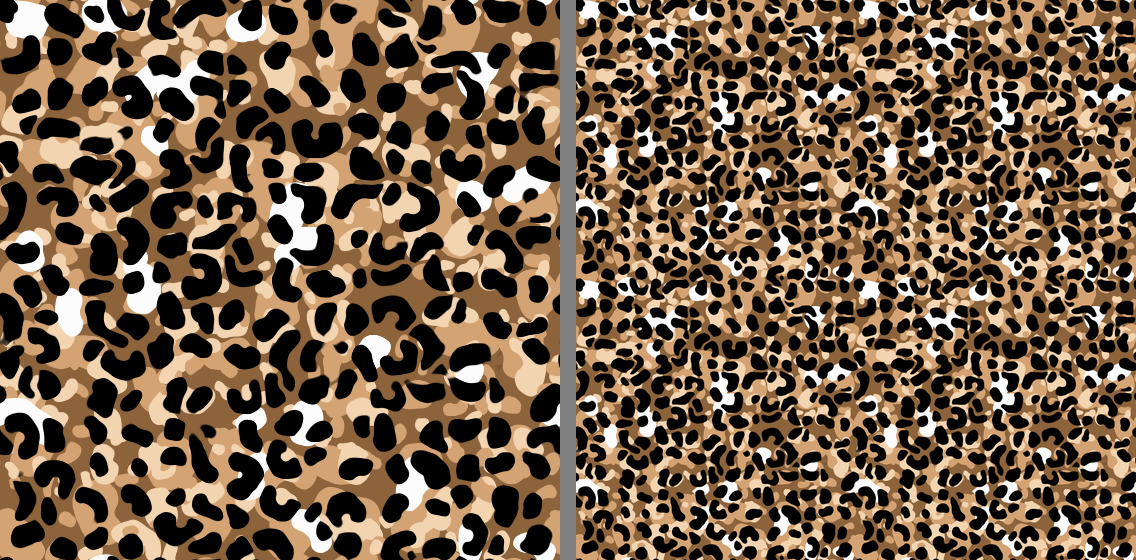
Left, the tile; right, the same tile 2 across and 2 down.
This pattern is drawn by a three.js fragment shader. Its source:

```glsl
// Seamless leopard print: black bent spots over tan, cream and white pebbles on brown.
varying vec2 vUv;

const vec3 BROWN = vec3(0.55, 0.39, 0.23);
const vec3 TAN = vec3(0.83, 0.64, 0.45);
const vec3 CREAM = vec3(0.95, 0.83, 0.69);
const vec3 WHITE = vec3(0.99);
const vec3 BLACK = vec3(0.0);
const float TURN = 6.28319;
const float EDGE = 0.0012; // half width of the smoothed outline

vec4 hash(vec3 p) {
  vec4 q = fract(p.xyzx * vec4(0.1031, 0.1030, 0.0973, 0.1099));
  q += dot(q, q.wzxy + 33.33);
  return fract((q.xxyz + q.yzzw) * q.zywx);
}

// Two-channel value noise that wraps after a whole number of cells.
vec2 wrapNoise(vec2 uv, float cells, float seed) {
  vec2 p = uv * cells;
  vec2 i = floor(p);
  vec2 f = fract(p);
  f = f * f * f * (f * (f * 6.0 - 15.0) + 10.0);
  vec2 lo = mod(i, cells);
  vec2 hi = mod(i + 1.0, cells);
  vec2 bottom = mix(hash(vec3(lo, seed)).xy, hash(vec3(hi.x, lo.y, seed)).xy, f.x);
  vec2 top = mix(hash(vec3(lo.x, hi.y, seed)).xy, hash(vec3(hi, seed)).xy, f.x);
  return mix(bottom, top, f.y) - 0.5;
}

vec2 rotate(vec2 p, float angle) {
  float c = cos(angle);
  float s = sin(angle);
  return vec2(c * p.x - s * p.y, s * p.x + c * p.y);
}

float smoothMax(float a, float b, float k) {
  float h = max(k - abs(a - b), 0.0) / k;
  return max(a, b) + h * h * k * 0.25;
}

// Distance to a thick arc centred near the origin, fatter at one end.
float bentSpot(vec2 p, float halfLength, float bend, float thickness, float taper) {
  float aperture = halfLength / bend;
  float girth = thickness * (1.0 + taper * clamp(p.x / (halfLength + thickness), -1.0, 1.0));
  vec2 tip = vec2(sin(aperture), cos(aperture));
  p.y += bend * 0.5 * (1.0 + tip.y);
  p.x = abs(p.x);
  float d = tip.y * p.x > tip.x * p.y ? length(p - tip * bend) : abs(length(p) - bend);
  return d - girth;
}

// Distance to a wrapped scatter of spots; a positive gap keeps neighbours apart.
float scatter(vec2 uv, float cells, float seed, float fill, float longShare, vec2 radii, float gap) {
  vec2 p = uv * cells;
  vec2 home = floor(p);
  float nearest = 9.0;
  float second = 9.0;
  for (int y = -2; y <= 2; y++) {
    for (int x = -2; x <= 2; x++) {
      vec2 cell = home + vec2(float(x), float(y));
      vec2 id = mod(cell, cells);
      vec4 a = hash(vec3(id, seed));
      vec4 b = hash(vec3(id, seed + 50.0));
      if (a.x > fill) continue;
      vec2 q = p - cell - 0.5 - (a.yz - 0.5) * 0.6;
      q = rotate(q, a.w * TURN);
      bool isLong = b.x < longShare;
      float halfLength = isLong ? mix(0.45, 0.75, b.y) : mix(0.05, 0.28, b.y);
      float thickness = isLong ? mix(0.20, 0.28, b.z) : mix(radii.x, radii.y, b.z);
      float bend = mix(0.36, 0.80, b.w * b.w);
      float taper = 0.6 * (fract(b.w * 7.0) - 0.5);
      float d = bentSpot(q, halfLength, bend, thickness, taper);
      second = min(second, max(nearest, d));
      nearest = min(nearest, d);
    }
  }
  float apart = gap - 0.5 * (second - nearest);
  return smoothMax(nearest, apart, 0.12) / cells;
}

vec3 paint(vec3 below, vec3 ink, float d) {
  return mix(below, ink, 1.0 - smoothstep(-EDGE, EDGE, d));
}

void main() {
  // Hand-cut wobble of all outlines
  vec2 uv = vUv + 0.010 * wrapNoise(vUv, 26.0, 3.0) + 0.003 * wrapNoise(vUv, 58.0, 8.0);

  // Cushions and pebbles of the ground
  vec3 color = BROWN;
  color = paint(color, TAN, scatter(uv, 9.0, 11.0, 0.66, 0.12, vec2(0.20, 0.38), -0.5));
  color = paint(color, CREAM, scatter(uv, 13.0, 23.0, 0.36, 0.05, vec2(0.20, 0.36), 0.03));
  color = paint(color, TAN, scatter(uv, 19.0, 37.0, 0.52, 0.0, vec2(0.15, 0.28), 0.05));
  color = paint(color, CREAM, scatter(uv, 22.0, 41.0, 0.30, 0.0, vec2(0.15, 0.30), 0.05));
  color = paint(color, WHITE, scatter(uv, 10.0, 59.0, 0.24, 0.12, vec2(0.18, 0.34), -0.5));

  // Black spots on top
  color = paint(color, BLACK, scatter(uv, 15.0, 73.0, 1.0, 0.33, vec2(0.20, 0.37), 0.06));
  gl_FragColor = vec4(color, 1.0);
}
```
